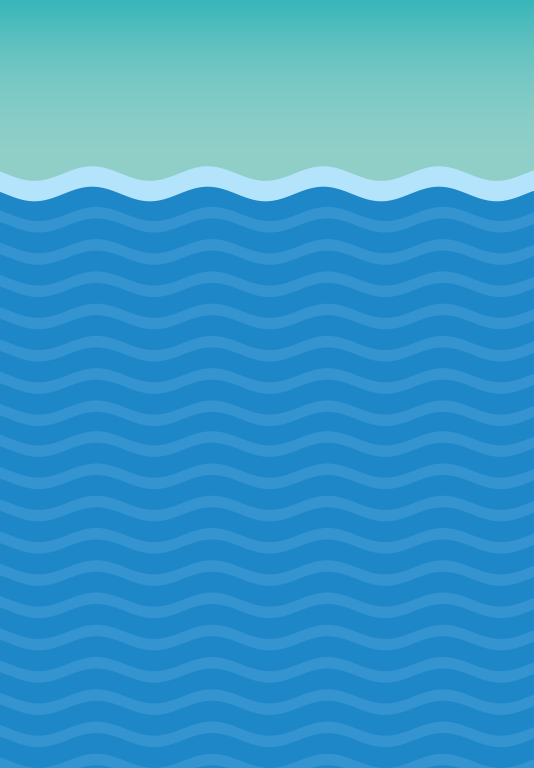
Reproduce this background procedurally as a WebGL 2 fragment shader.

```glsl
#version 300 es
precision highp float;

uniform vec2 u_resolution;
out vec4 fragColor;

const float TAU = 6.283185;

// Colours
const vec3 SKY_TOP = vec3(0.212, 0.710, 0.722);
const vec3 SKY_LOW = vec3(0.565, 0.812, 0.784);
const vec3 FOAM    = vec3(0.702, 0.894, 0.984);
const vec3 SEA     = vec3(0.114, 0.529, 0.784);
const vec3 STRIPE  = vec3(0.204, 0.580, 0.816);

// Lengths are fractions of the canvas height
const float WAVE_LENGTH  = 0.1505;
const float FOAM_CREST_X = 0.1200;
const float FOAM_SWELL   = 0.0095;
const float FOAM_TOP     = 0.7740;
const float FOAM_BOTTOM  = 0.7474;

const float STRIPE_CREST_X = 0.1254;
const float STRIPE_SWELL   = 0.0092;
const float STRIPE_FIRST   = 0.7139;
const float STRIPE_SPACING = 0.0420;
const float STRIPE_WIDTH   = 0.0150;
const float SEAM_DEPTH     = 0.2712; // below here the rows sit slightly higher
const float SEAM_SHIFT     = 0.0019;

float swell(float x, float crestX, float height) {
    return height * cos(TAU * (x - crestX) / WAVE_LENGTH);
}

// Antialiased coverage: 1 where the signed distance is positive
float coverage(float distance) {
    return clamp(distance * u_resolution.y + 0.5, 0.0, 1.0);
}

vec3 skyColor(float y) {
    float rise = clamp((y - FOAM_TOP) / (1.0 - FOAM_TOP), 0.0, 1.0);
    return mix(SKY_LOW, SKY_TOP, rise * rise);
}

// Evenly spaced wavy bands, starting at the first row
float stripeMask(vec2 p) {
    float level = p.y - swell(p.x, STRIPE_CREST_X, STRIPE_SWELL);
    float depth = STRIPE_FIRST - level;
    depth += SEAM_SHIFT * step(SEAM_DEPTH, depth);
    float row = max(floor(depth / STRIPE_SPACING + 0.5), 0.0);
    return coverage(0.5 * STRIPE_WIDTH - abs(depth - row * STRIPE_SPACING));
}

void main() {
    vec2 p = gl_FragCoord.xy / u_resolution.y;

    // Sky, foam and sea, stacked from back to front
    float foamLevel = p.y - swell(p.x, FOAM_CREST_X, FOAM_SWELL);
    vec3 sea = mix(SEA, STRIPE, stripeMask(p));
    vec3 color = mix(skyColor(p.y), FOAM, coverage(FOAM_TOP - foamLevel));
    color = mix(color, sea, coverage(FOAM_BOTTOM - foamLevel));

    fragColor = vec4(color, 1.0);
}
```
